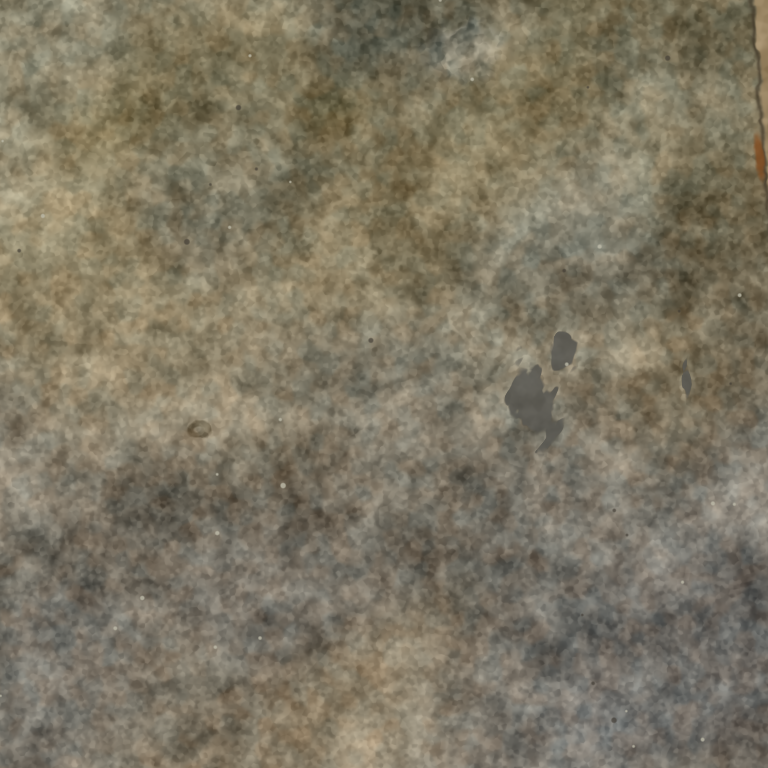
Reproduce this texture procedurally as a WebGL 2 fragment shader.

```glsl
#version 300 es
precision highp float;
// Weathered stone slab: mottled grey-brown grain, diagonal stains, chips, specks and a rusty edge.
uniform vec2 u_resolution;
out vec4 fragColor;

vec3 hash3(vec2 cell) {
  vec3 h = fract(cell.xyx * vec3(0.1031, 0.1030, 0.0973));
  h += dot(h, h.yxz + 33.33);
  return fract((h.xxy + h.yzz) * h.zyx);
}

// Smooth cellular noise: jittered points blend their values, centred on zero
float cellNoise(vec2 p) {
  vec2 cell = floor(p);
  float total = 0.0, weights = 0.0001;
  for (int y = -1; y <= 1; y++) {
    for (int x = -1; x <= 1; x++) {
      vec2 c = cell + vec2(x, y);
      vec3 h = hash3(c + 71.0);
      vec2 d = c + h.xy - p;
      float w = exp(-5.0 * dot(d, d));
      total += w * (h.z - 0.5);
      weights += w;
    }
  }
  return total / weights;
}

vec2 rotate(vec2 p, float a) {
  return mat2(cos(a), -sin(a), sin(a), cos(a)) * p;
}

// Layers of nearly equal strength, from broad blotches to fine grain
float mottle(vec2 p) {
  float sum = 0.0, freq = 4.0;
  for (int i = 0; i < 7; i++) {
    sum += cellNoise(rotate(p, 0.5 + 0.7 * float(i)) * freq + 13.0 * float(i));
    freq *= 1.9;
  }
  return sum;
}

// Distance measured in radii of a tilted ellipse
float ellipse(vec2 p, vec2 centre, vec2 radius, float tilt) {
  return length(rotate(p - centre, tilt) / radius);
}

// Sparse round specks: x = light cover, y = dark cover
vec2 specks(vec2 p, float density, float pixel) {
  vec2 cover = vec2(0.0);
  vec2 cell = floor(p * density);
  for (int y = -1; y <= 1; y++) {
    for (int x = -1; x <= 1; x++) {
      vec2 c = cell + vec2(x, y);
      vec3 h = hash3(c + 19.0);
      float radius = mix(0.0015, 0.004, h.x * h.y);
      float d = length((c + h.xy) / density - p);
      float spot = 1.0 - smoothstep(radius - pixel, radius + pixel, d);
      cover = max(cover, spot * vec2(step(0.92, h.z), step(h.z, 0.08)));
    }
  }
  return cover;
}

void main() {
  vec2 p = gl_FragCoord.xy / u_resolution.y;
  float pixel = 1.0 / u_resolution.y;
  float ragged = cellNoise(p * 45.0) + 0.7 * cellNoise(p * 110.0);
  float streak = cellNoise(rotate(p, 0.55) * vec2(5.0, 13.0));

  // Ground colour: olive above, pinkish grey below, with warm and cool drifts
  vec3 color = mix(vec3(0.518, 0.481, 0.414), vec3(0.512, 0.485, 0.390), smoothstep(0.2, 0.9, p.y));
  color += vec3(0.05, 0.01, -0.05) * cellNoise(p * 5.0 + 40.0);
  color += vec3(0.035, -0.005, -0.03) * cellNoise(p * 60.0 + 9.0);
  color += vec3(-0.012, -0.005, 0.012) * smoothstep(0.5, 1.0, p.x) * (1.0 - p.y);
  color += vec3(1.0, 0.97, 0.9) * (0.115 * mottle(p) + 0.05 * streak);

  // Dark stains along a rising diagonal band
  float band = exp(-pow((p.y - 0.25 - 0.45 * p.x) / 0.09, 2.0));
  float stain = band * smoothstep(-0.15, 0.3, streak + 0.35 * ragged);
  color -= vec3(0.08, 0.08, 0.075) * stain;

  // Ochre tints in the upper left
  float ochre = exp(-pow(ellipse(p, vec2(0.13, 0.83), vec2(0.08, 0.05), 0.5), 2.0))
              + exp(-pow(ellipse(p, vec2(0.45, 0.86), vec2(0.07, 0.04), 0.4), 2.0));
  color += vec3(0.025, 0.005, -0.03) * ochre;

  // Pale bloom low on the right and a worn flaky patch at the top
  float bloom = exp(-pow(ellipse(p, vec2(0.77, 0.05), vec2(0.07, 0.08), 0.3), 2.0));
  color += vec3(0.06, 0.07, 0.08) * bloom;
  float worn = 1.0 - smoothstep(0.6, 1.1, ellipse(p, vec2(0.605, 0.935), vec2(0.06, 0.045), 0.2) + 0.5 * ragged);
  color += worn * mix(vec3(-0.02, -0.01, 0.01), vec3(0.10, 0.10, 0.11), smoothstep(-0.2, 0.15, ragged));

  // Slate-coloured chips with pale broken rims
  float fray = 0.8 * cellNoise(rotate(p, 1.1) * vec2(50.0, 120.0)) + 0.3 * ragged;
  float chip = min(ellipse(p, vec2(0.695, 0.475), vec2(0.028, 0.060), 0.3),
                   ellipse(p, vec2(0.733, 0.543), vec2(0.021, 0.023), -0.4));
  chip = min(chip, ellipse(p, vec2(0.895, 0.505), vec2(0.007, 0.022), 0.0)) + fray;
  float rim = smoothstep(0.8, 1.05, chip) * (1.0 - smoothstep(1.1, 1.7, chip));
  color += vec3(0.05, 0.055, 0.055) * rim;
  color = mix(color, vec3(0.36, 0.355, 0.33) + 0.05 * ragged, 0.9 * (1.0 - smoothstep(0.8, 1.0, chip)));
  float pit = ellipse(p, vec2(0.257, 0.441), vec2(0.016, 0.011), 0.3) + 0.5 * ragged;
  color -= 0.14 * (1.0 - smoothstep(0.2, 0.5, abs(pit - 0.7)));

  // Scattered mineral specks
  vec2 dots = specks(p, 16.0, pixel);
  color = mix(color, vec3(0.74, 0.73, 0.66), 0.8 * dots.x);
  color = mix(color, vec3(0.25, 0.23, 0.20), 0.65 * dots.y);

  // Tan border with a dark seam and rust at the right edge
  float edge = p.x - 0.979 - 0.075 * (1.0 - p.y) + 0.006 * ragged;
  color = mix(color, vec3(0.60, 0.52, 0.39) + 0.12 * ragged, smoothstep(0.0, 0.006, edge));
  float seam = exp(-pow(edge / 0.003, 2.0)) * smoothstep(0.65, 0.75, p.y);
  color = mix(color, vec3(0.27, 0.23, 0.17), 0.65 * seam);
  float rust = 1.0 - smoothstep(0.5, 1.2, ellipse(p, vec2(0.989, 0.795), vec2(0.007, 0.03), 0.1) + 0.5 * ragged);
  color = mix(color, vec3(0.50, 0.29, 0.12), 0.8 * rust);

  fragColor = vec4(clamp(color, 0.0, 1.0), 1.0);
}
```
